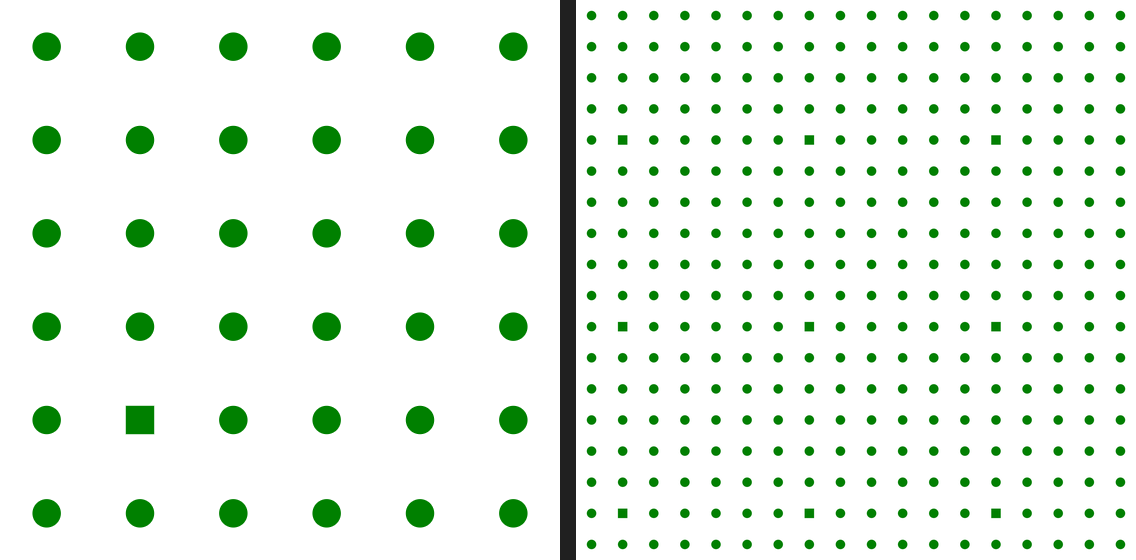
Left: one tile. Right: repeated 3 by 3.
This pattern is drawn by a WebGL 2 fragment shader. Its source:

```glsl
#version 300 es
precision highp float;
// Six by six grid of green dots on white, with one square among them.

uniform vec2 u_resolution;
out vec4 outColor;

float circleDistance(vec2 p, float radius) {
    return length(p) - radius;
}

float squareDistance(vec2 p, float halfSide) {
    vec2 d = abs(p) - halfSide;
    return length(max(d, 0.0)) + min(max(d.x, d.y), 0.0);
}

void main() {
    // Grid cells, counted from the lower left
    vec2 grid = gl_FragCoord.xy / u_resolution * 6.0;
    vec2 cell = floor(grid);
    vec2 p = fract(grid) - 0.5;

    // The odd one out: second column, second row
    bool isSquare = cell == vec2(1.0);
    float dist = isSquare ? squareDistance(p, 0.1523) : circleDistance(p, 0.1523);

    // Edge smoothed over one pixel
    float pixel = 6.0 / min(u_resolution.x, u_resolution.y);
    float coverage = clamp(0.5 - dist / pixel, 0.0, 1.0);

    vec3 white = vec3(1.0);
    vec3 green = vec3(0.0, 0.502, 0.0);
    outColor = vec4(mix(white, green, coverage), 1.0);
}
```
